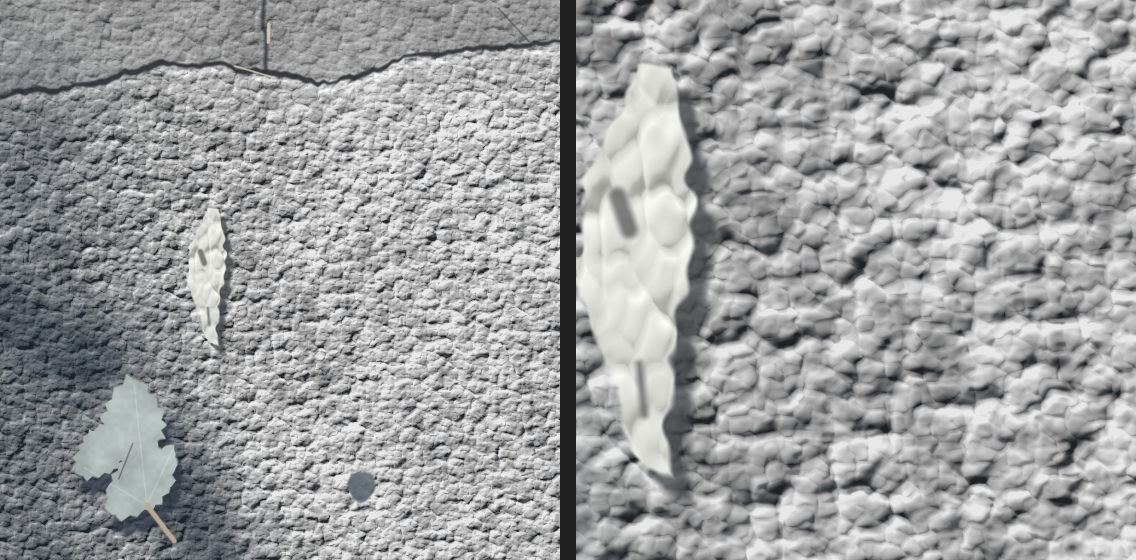
Left: the whole. Right: its middle third, enlarged.
Reproduce this texture procedurally as a three.js fragment shader.

```glsl
// Sunlit rough asphalt with a cracked smoother slab, a dry leaf and a pale scrap.
// Cellular domes form a height field that is shaded by its slope toward the sun;
// the larger objects are distance shapes with soft cast shadows.
varying vec2 vUv;

const vec2 SUN_DIR = vec2(-0.45, 0.89);
const vec3 LEAF_COLOR = vec3(0.68, 0.72, 0.71);
const vec3 SCRAP_COLOR = vec3(0.87, 0.87, 0.85);
const vec3 STEM_COLOR = vec3(0.72, 0.66, 0.58);
const vec3 STRAW_COLOR = vec3(0.86, 0.82, 0.70);
const vec3 PEBBLE_COLOR = vec3(0.37, 0.41, 0.45);
const vec3 GAP_COLOR = vec3(0.17, 0.18, 0.20);

float hash(vec2 p) {
  return fract(sin(dot(p, vec2(127.1, 311.7))) * 43758.55);
}

float noise(vec2 p) {
  vec2 i = floor(p), f = fract(p);
  f = f * f * (3.0 - 2.0 * f);
  return mix(mix(hash(i), hash(i + vec2(1, 0)), f.x),
             mix(hash(i + vec2(0, 1)), hash(i + vec2(1, 1)), f.x), f.y);
}

// Height of overlapping tilted domes, one in each cell.
float grains(vec2 p) {
  p += 0.28 * (vec2(noise(p * 1.9), noise(p * 1.9 + 37.0)) - 0.5) * 2.0;
  float top = -2.0;
  for (int j = -1; j <= 1; j++) {
    for (int i = -1; i <= 1; i++) {
      vec2 id = floor(p) + vec2(float(i), float(j));
      vec2 r = vec2(hash(id), hash(id + 19.3));
      vec2 d = p - id - 0.1 - 0.8 * r;
      float tilt = dot(d, vec2(r.y, hash(id + 5.7)) - 0.5);
      top = max(top, 0.5 * hash(id + 71.0) + 0.9 * tilt - dot(d, d));
    }
  }
  return top;
}

// Light gained or lost by the slope, with dark pockets behind tall grains.
float relief(vec2 p) {
  float rise = grains(p) - grains(p + 0.32 * SUN_DIR);
  return rise - 0.35 * smoothstep(0.12, 0.4, -rise);
}

float segment(vec2 p, vec2 a, vec2 b) {
  vec2 ab = b - a;
  return length(p - a - ab * clamp(dot(p - a, ab) / dot(ab, ab), 0.0, 1.0));
}

float fill(float d, float soft) { return 1.0 - smoothstep(-soft, soft, d); }

float glow(float d, float width) { return exp(-d * d / (width * width)); }

// Pointed oval with a toothed rim.
float lobe(vec2 p, vec2 center, vec2 radius, float angle) {
  vec2 q = p - center;
  float c = cos(angle), s = sin(angle);
  q = abs(vec2(c * q.x + s * q.y, c * q.y - s * q.x)) / radius;
  float norm = pow(pow(q.x, 1.6) + pow(q.y, 1.6), 0.625);
  float teeth = abs(fract(atan(p.y - center.y, p.x - center.x) * 2.4) - 0.5);
  return (norm - 0.92 - 0.28 * teeth) * min(radius.x, radius.y);
}

float leaf(vec2 p) {
  p += 0.008 * (vec2(noise(p * 60.0), noise(p * 60.0 + 9.0)) - 0.5);
  float upper = lobe(p, vec2(0.238, 0.243), vec2(0.056, 0.083), 0.05);
  float side = lobe(p, vec2(0.183, 0.196), vec2(0.042, 0.062), -0.75);
  float lower = lobe(p, vec2(0.254, 0.140), vec2(0.050, 0.083), -0.75);
  return min(min(upper, side), lower);
}

float scrap(vec2 p) {
  float t = clamp((p.y - 0.385) / 0.24, 0.0, 1.0);
  float halfWidth = 0.008 + 0.025 * sin(3.14 * pow(t, 1.4));
  float middle = 0.381 - 0.013 * sin(3.14 * t);
  float rag = 0.009 * (noise(p * 75.0) - 0.5);
  return max(abs(p.x - middle) - halfWidth, abs(p.y - 0.505) - 0.12) + rag;
}

float crackLine(float x) {
  float wobble = 0.010 * (noise(vec2(x * 28.0, 3.0)) - 0.5)
               + 0.006 * (noise(vec2(x * 90.0, 8.0)) - 0.5);
  return 0.83 + 0.1 * x + 0.027 * glow(x - 0.3, 0.11) - 0.037 * glow(x - 0.6, 0.1) + wobble;
}

void main() {
  vec2 p = vUv;
  float above = p.y - crackLine(p.x);
  float slab = smoothstep(0.0, 0.01, above);

  // Asphalt brightness from two sizes of grain
  vec2 q = p * vec2(46.0, 56.0);
  float rough = mix(mix(0.65, 1.0, smoothstep(0.0, 0.15, -above)), 0.42, slab);
  float base = mix(0.64, 0.74, smoothstep(0.1, 0.75, p.x));
  base = mix(base, 0.61, slab) + 0.10 * (noise(p * 9.0) - 0.5);
  float v = base + rough * (0.60 * relief(q) + 0.34 * relief(q * 2.1 + 13.0)
          + 0.22 * (grains(q * 0.6 + 40.0) - 0.15)) + 0.07 * (noise(p * 210.0) - 0.5);

  // Broad soft shade on the left
  float shade = 0.85 * glow(segment(p, vec2(-0.02, 0.46), vec2(0.15, 0.35)), 0.13);
  shade = max(shade, 0.8 * glow(segment(p, vec2(0.28, 0.2), vec2(0.37, 0.02)), 0.09));
  shade = max(shade, 0.5 * glow(segment(p, vec2(0.0, 0.7), vec2(0.08, 0.0)), 0.19));
  v = clamp(v * (1.0 - 0.60 * shade), 0.13, 0.91);
  vec3 color = vec3(v) + vec3(-0.012, 0.002, 0.012) * (1.0 - smoothstep(0.25, 0.5, v));
  color += vec3(-0.02, 0.008, 0.035) * shade;

  // Cracks and their lit lower lip
  float width = 0.0025 + 0.005 * noise(vec2(p.x * 22.0, 1.0)) * (1.0 - 0.6 * p.x);
  float jointX = 0.473 + 0.014 * (noise(vec2(p.y * 45.0, 6.0)) - 0.5);
  float joint = max(abs(p.x - jointX) - 0.0035, -above);
  color += 0.10 * glow(above + 0.014, 0.007);
  color = mix(color, GAP_COLOR, 0.9 * fill(abs(above) - width, 0.003));
  color = mix(color, GAP_COLOR, 0.75 * fill(joint, 0.004));
  float hairline = segment(p, vec2(0.89, 0.985), vec2(0.945, 0.925));
  color = mix(color, GAP_COLOR, 0.6 * fill(hairline - 0.001, 0.002));

  // Straw bits and one dark pebble
  float straw = min(segment(p, vec2(0.479, 0.925), vec2(0.48, 0.957)) - 0.003,
                    segment(p, vec2(0.42, 0.882), vec2(0.49, 0.861)) - 0.0015);
  color = mix(color, STRAW_COLOR, 0.85 * fill(straw, 0.0015));
  float pebble = length((p - vec2(0.645, 0.133)) * vec2(1.0, 0.9)) - 0.021
               - 0.012 * noise(p * 45.0);
  color = mix(color, PEBBLE_COLOR + 0.1 * (noise(p * 90.0) - 0.5), 0.9 * fill(pebble, 0.003));

  // Crumpled scrap
  color = mix(color, GAP_COLOR + 0.06, 0.75 * fill(scrap(p - vec2(0.011, -0.014)), 0.004));
  float tear = min(segment(p, vec2(0.358, 0.55), vec2(0.365, 0.53)) - 0.005,
                   segment(p, vec2(0.371, 0.45), vec2(0.374, 0.42)) - 0.002);
  vec3 paper = SCRAP_COLOR + 0.25 * relief(p * vec2(60.0, 38.0));
  paper = mix(paper, vec3(0.38), 0.8 * fill(tear, 0.003));
  color = mix(color, paper, fill(scrap(p), 0.002));

  // Leaf, veins and stem
  vec2 root = vec2(0.262, 0.098);
  color = mix(color, GAP_COLOR + vec3(0.0, 0.03, 0.06), 0.75 * fill(leaf(p - vec2(0.010, -0.03)), 0.006));
  float vein = min(segment(p, root, vec2(0.24, 0.31)),
                   min(segment(p, root, vec2(0.15, 0.165)), segment(p, root, vec2(0.31, 0.2))));
  vec3 blade = LEAF_COLOR + 0.12 * (noise(p * 28.0) - 0.5) + 0.05 * (noise(p * 120.0) - 0.5);
  blade += 0.06 * fill(vein - 0.001, 0.0015);
  float fold = segment(p, vec2(0.237, 0.208), vec2(0.212, 0.145));
  blade *= 1.0 - 0.45 * fill(fold - 0.001, 0.002);
  color = mix(color, blade, fill(leaf(p), 0.002));
  float stem = segment(p, root, vec2(0.311, 0.034)) - 0.0045;
  color = mix(color, STEM_COLOR, fill(stem, 0.002));

  gl_FragColor = vec4(color, 1.0);
}
```
